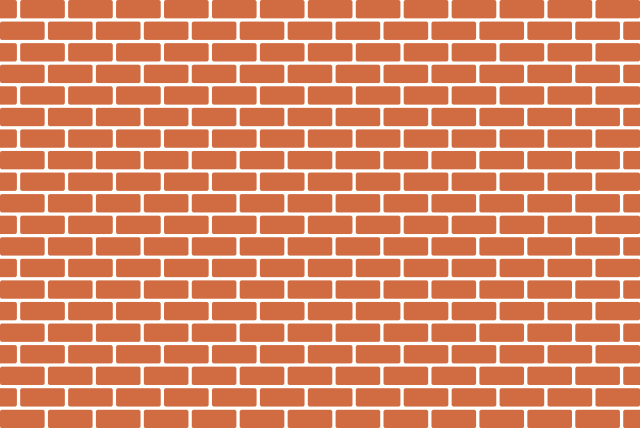
This pattern is drawn by a WebGL 2 fragment shader. Its source:

```glsl
#version 300 es
precision highp float;
// Brick wall in running bond: flat terracotta bricks with slightly rounded
// corners on white mortar. The plane is split into courses, every other one
// shifted, and each cell draws one brick as a rounded-box distance.

uniform vec2 u_resolution;
out vec4 fragColor;

// Lengths are in canvas heights on a 3:2 sheet.
const vec2  SHEET        = vec2(1.5, 1.0);
const vec2  PITCH        = vec2(0.11236, 0.05039);  // brick plus joint
const vec2  JOINT        = vec2(0.0077, 0.0075);    // mortar widths
const float CORNER       = 0.0050;                  // brick corner radius
const float COURSE_SHIFT = 0.0473;                  // offset of even courses
const vec3  BRICK_COLOR  = vec3(0.82, 0.42, 0.26);
const vec3  MORTAR_COLOR = vec3(1.0, 1.0, 0.995);

float roundedBox(vec2 p, vec2 halfSize, float radius) {
    vec2 q = abs(p) - halfSize + radius;
    return length(max(q, 0.0)) + min(max(q.x, q.y), 0.0) - radius;
}

void main() {
    // Sheet coordinates measured from the top left.
    vec2 uv = gl_FragCoord.xy / u_resolution;
    vec2 p = vec2(uv.x, 1.0 - uv.y) * SHEET;
    float pixel = SHEET.y / u_resolution.y;

    // Half a joint of margin centres each brick in its cell.
    p += 0.5 * JOINT;
    float course = floor(p.y / PITCH.y);
    p.x -= COURSE_SHIFT * (1.0 - mod(course, 2.0));
    vec2 cell = (fract(p / PITCH) - 0.5) * PITCH;

    // Brick over mortar, smoothed across one pixel.
    float dist = roundedBox(cell, 0.5 * (PITCH - JOINT), CORNER);
    float coverage = clamp(0.5 - dist / pixel, 0.0, 1.0);
    fragColor = vec4(mix(MORTAR_COLOR, BRICK_COLOR, coverage), 1.0);
}
```
